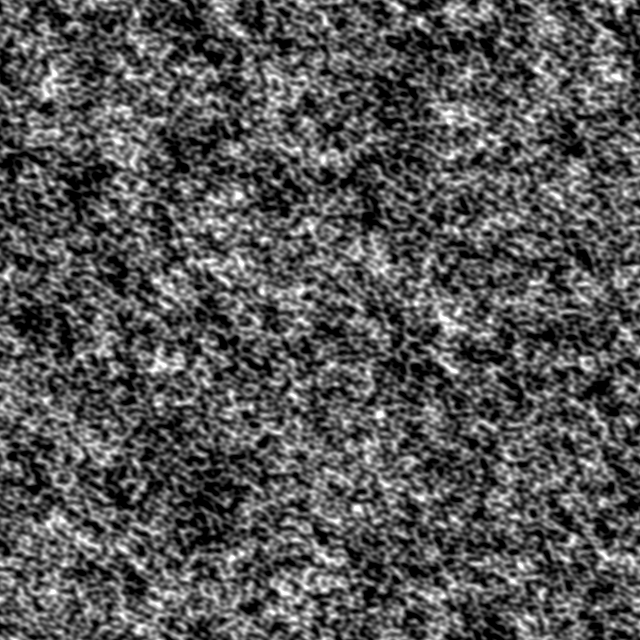
Give the GLSL for this texture, as a WebGL 2 fragment shader.

```glsl
#version 300 es
precision highp float;
precision highp int;
// Fine grey grain with faint cloudy patches, like rough stone or felt.
// Octaves of gradient noise, strongest at the finest scale, share a slightly
// stretched, tilted space; their normalised sum is mapped to a dark grey tone.

#define BASE_FREQUENCY 6.0   // cells across the canvas in the coarsest octave
#define OCTAVES 5
#define GAIN 1.32            // amplitude ratio from one octave to the next
#define GRAIN_STRETCH 1.35   // length to width of a grain
#define GRAIN_TILT -0.40     // direction of the long axis, radians
#define MEDIAN_GREY 0.315
#define CONTRAST 0.217       // grey change per standard deviation
#define HIGHLIGHT_SKEW 0.012 // extra lift of the tails

uniform vec2 u_resolution;
out vec4 fragColor;

const float TAU = 6.2831853;
const float NOISE_DEVIATION = 0.2157; // of gradientNoise()

mat2 rotation(float angle) {
    float c = cos(angle), s = sin(angle);
    return mat2(c, s, -s, c);
}

// Integer hash of a lattice cell, from 0 to 1
float hash(ivec2 cell, int seed) {
    uvec2 q = uvec2(cell) * uvec2(1597u, 3571u);
    uint h = q.x ^ (q.y * 2699u) ^ (uint(seed) * 7919u);
    h = (h ^ (h >> 16)) * 73244475u;
    h = (h ^ (h >> 15)) * 73244475u;
    h ^= h >> 16;
    return float(h & 65535u) / 65536.0;
}

// Random slope at one lattice corner, evaluated at an offset from it
float cornerSlope(ivec2 cell, vec2 offset, int seed) {
    float angle = TAU * hash(cell, seed);
    return dot(vec2(cos(angle), sin(angle)), offset);
}

float gradientNoise(vec2 p, int seed) {
    ivec2 cell = ivec2(floor(p));
    vec2 f = fract(p);
    vec2 blend = f * f * f * (f * (f * 6.0 - 15.0) + 10.0);
    float a = cornerSlope(cell, f, seed);
    float b = cornerSlope(cell + ivec2(1, 0), f - vec2(1, 0), seed);
    float c = cornerSlope(cell + ivec2(0, 1), f - vec2(0, 1), seed);
    float d = cornerSlope(cell + ivec2(1, 1), f - vec2(1, 1), seed);
    return mix(mix(a, b, blend.x), mix(c, d, blend.x), blend.y);
}

// Layered noise with zero mean and unit deviation
float grain(vec2 p) {
    float sum = 0.0, power = 0.0;
    float amplitude = 1.0, frequency = BASE_FREQUENCY;
    for (int i = 0; i < OCTAVES; i++) {
        // Turn each lattice so that its axes do not line up with the others
        vec2 q = rotation(1.1 * float(i) + 0.5) * p * frequency;
        sum += amplitude * gradientNoise(q + 17.3 * float(i), i + 1);
        power += amplitude * amplitude;
        amplitude *= GAIN;
        frequency *= 2.0;
    }
    return sum / (NOISE_DEVIATION * sqrt(power));
}

void main() {
    vec2 uv = gl_FragCoord.xy / u_resolution.y;

    // Stretch the space along the grain direction
    vec2 p = rotation(-GRAIN_TILT) * uv;
    p *= vec2(inversesqrt(GRAIN_STRETCH), sqrt(GRAIN_STRETCH));

    // Tone curve
    float g = grain(p);
    float grey = MEDIAN_GREY + CONTRAST * g + HIGHLIGHT_SKEW * g * g;
    fragColor = vec4(vec3(clamp(grey, 0.0, 1.0)), 1.0);
}
```
